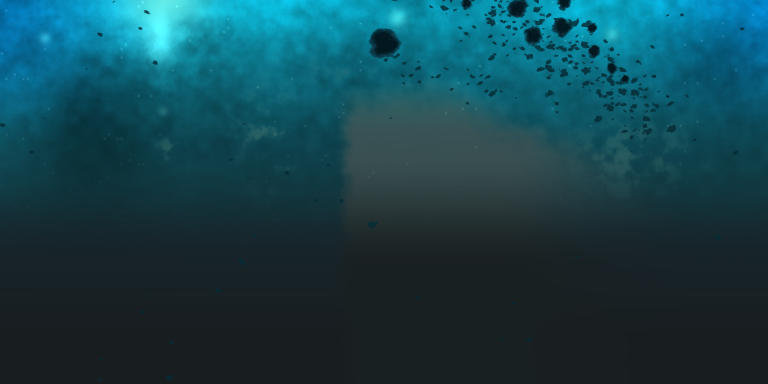
Write a WebGL 2 fragment shader that draws this background.

```glsl
#version 300 es
precision highp float;
// A deep teal nebula: a vertical gradient clouded by fractal noise, lit by
// soft gaussian glows, with a dusty haze bank on the right of the centre.
// Noise-edged rocks and a hashed belt of debris drift across the top.
uniform vec2 u_resolution;
out vec4 outColor;

float hash(vec2 p) {
  return fract(sin(dot(p, vec2(127.1, 311.7))) * 43758.5453);
}

float noise(vec2 p) {
  vec2 i = floor(p), f = fract(p);
  f = f * f * (3.0 - 2.0 * f);
  return mix(mix(hash(i), hash(i + vec2(1, 0)), f.x),
             mix(hash(i + vec2(0, 1)), hash(i + vec2(1, 1)), f.x), f.y);
}

float fbm(vec2 p) {
  float sum = 0.0, amp = 0.5;
  for (int i = 0; i < 5; i++) {
    sum += amp * noise(p);
    p = mat2(1.6, 1.2, -1.2, 1.6) * p + 7.3;
    amp *= 0.5;
  }
  return sum;
}

float glow(vec2 p, vec2 center, vec2 size) {
  vec2 d = (p - center) / size;
  return exp(-dot(d, d));
}

float segmentDistance(vec2 p, vec2 a, vec2 b) {
  vec2 ab = b - a;
  return length(p - a - ab * clamp(dot(p - a, ab) / dot(ab, ab), 0.0, 1.0));
}

// Vertical gradient from near black up to bright teal
vec3 waterColor(float y) {
  vec3 c = mix(vec3(0.095, 0.115, 0.125), vec3(0.09, 0.14, 0.16), smoothstep(0.1, 0.36, y));
  c = mix(c, vec3(0.055, 0.28, 0.325), smoothstep(0.32, 0.64, y));
  c = mix(c, vec3(0.04, 0.44, 0.52), smoothstep(0.56, 0.87, y));
  return mix(c, vec3(0.03, 0.61, 0.72), smoothstep(0.8, 1.02, y));
}

// Coverage of small stones, one per grid cell, thinned by the belt density
float debris(vec2 p, float cell, float pixel) {
  vec2 id = floor(p / cell);
  vec2 center = (id + 0.3 + 0.4 * vec2(hash(id), hash(id + 19.0))) * cell;
  float belt = segmentDistance(center, vec2(1.22, 1.03), vec2(1.68, 0.73));
  float trail = segmentDistance(center, vec2(1.05, 0.82), vec2(1.3, 0.76));
  float density = 0.55 * exp(-belt * belt / 0.006) + 0.4 * exp(-trail * trail / 0.0008);
  float radius = cell * (0.1 + 0.22 * hash(id + 43.0));
  vec2 d = p - center;
  d.y += d.x * (hash(id + 71.0) - 0.5);
  float edge = length(d * vec2(0.8, 1.2)) + (noise(p * 160.0) - 0.5) * radius;
  return step(hash(id + 5.0), density) * (1.0 - smoothstep(-pixel, pixel, edge - radius));
}

void main() {
  vec2 p = gl_FragCoord.xy / u_resolution.y;
  p.x += 1.0 - 0.5 * u_resolution.x / u_resolution.y;
  float pixel = 1.0 / u_resolution.y;
  float clouds = fbm(p * vec2(4.0, 3.0) + 2.0) - 0.48;
  float grain = fbm(p * 32.0) - 0.48;
  float height = smoothstep(0.3, 0.9, p.y);

  // Clouded water, blue in the upper corners, dark in the left column
  vec3 color = waterColor(p.y + 0.1 * clouds * height);
  float corners = smoothstep(0.55, 1.05, abs(p.x - 1.02)) * smoothstep(0.6, 1.0, p.y);
  color = mix(color, vec3(0.0, 0.43, 0.76), 0.7 * corners);
  color *= 1.0 - 0.3 * glow(p, vec2(0.23, 0.68), vec2(0.17, 0.2));
  color *= 1.0 - 0.22 * glow(p, vec2(1.83, 0.83), vec2(0.14, 0.2));
  color *= 1.0 + height * (0.55 * clouds + 0.45 * grain);

  // Dusty haze bank with a ragged sloping top and a soft left edge
  float top = 0.83 - 0.4 * max(p.x - 1.1, 0.0) + 0.16 * clouds + 0.06 * grain;
  float haze = smoothstep(0.0, 0.12, top - p.y) * smoothstep(0.87, 0.93, p.x + 0.04 * grain);
  haze *= 1.0 - smoothstep(1.3, 1.78, p.x + 0.2 * clouds);
  vec3 dust = mix(vec3(0.1, 0.125, 0.13), vec3(0.24, 0.32, 0.325), smoothstep(0.3, 0.62, p.y));
  dust = mix(dust, vec3(0.17, 0.42, 0.43), smoothstep(0.62, 0.84, p.y));
  color = mix(color, dust, 0.92 * haze);
  float wisps = glow(p, vec2(0.69, 0.66), vec2(0.07, 0.11)) + glow(p, vec2(0.44, 0.61), vec2(0.03))
    + 0.8 * glow(p, vec2(1.65, 0.6), vec2(0.13, 0.09)) + 0.7 * glow(p, vec2(0.88, 0.82), vec2(0.1, 0.03));
  color = mix(color, vec3(0.24, 0.42, 0.4), 0.6 * wisps * smoothstep(-0.08, 0.2, grain + 0.5 * clouds));

  // Main light with its falling tail, and small stars of light
  vec2 q = p + 0.06 * vec2(clouds, grain);
  color += vec3(0.03, 0.2, 0.22) * glow(q, vec2(0.42, 1.0), vec2(0.28, 0.17));
  color = mix(color, vec3(0.42, 0.93, 0.9), 0.85 * glow(q, vec2(0.42, 1.0), vec2(0.1, 0.08)));
  color += vec3(0.2, 0.28, 0.25) * glow(q, vec2(0.41, 0.9), vec2(0.035, 0.06));
  float stars = glow(p, vec2(1.036, 0.953), vec2(0.022)) + 0.7 * glow(p, vec2(0.117, 0.9), vec2(0.014))
    + 0.8 * glow(p, vec2(1.594, 0.91), vec2(0.018)) + 0.4 * glow(p, vec2(0.425, 0.71), vec2(0.012));
  color += vec3(0.2, 0.3, 0.25) * stars;
  vec2 speck = floor(p * 90.0);
  vec2 speckPos = fract(p * 90.0) - 0.5;
  color += 0.12 * height * step(0.985, hash(speck)) * exp(-16.0 * dot(speckPos, speckPos));

  // Debris belt, then the large rocks as center and radius
  float stones = max(debris(p, 0.018, pixel), debris(p + vec2(0.007, 0.004), 0.031, pixel));
  color = mix(color, vec3(0.02, 0.17, 0.21), 0.85 * stones);
  vec3 rocks[10] = vec3[10](vec3(1.003, 0.883, 0.042), vec3(1.349, 0.979, 0.027),
    vec3(1.388, 0.906, 0.025), vec3(1.464, 0.93, 0.025), vec3(1.469, 0.996, 0.02),
    vec3(1.547, 0.867, 0.017), vec3(1.594, 0.823, 0.015), vec3(1.542, 0.927, 0.014),
    vec3(1.628, 0.794, 0.011), vec3(1.216, 0.992, 0.014));
  for (int i = 0; i < 10; i++) {
    vec2 d = (p - rocks[i].xy) / rocks[i].z;
    float edge = length(d) - 0.95 + 0.7 * (fbm(d * 1.8 + float(i) * 9.0) - 0.48);
    float aa = 1.2 * pixel / rocks[i].z;
    vec3 stone = vec3(0.01, 0.07, 0.1) + vec3(0.02, 0.16, 0.19) * smoothstep(-0.4, 0.0, edge);
    stone += 0.15 * max(fbm(d * 3.0 + 4.0) - 0.5, 0.0);
    color = mix(color, stone, 0.95 * (1.0 - smoothstep(-aa, aa, edge)));
  }
  outColor = vec4(clamp(color, 0.0, 1.0), 1.0);
}
```
